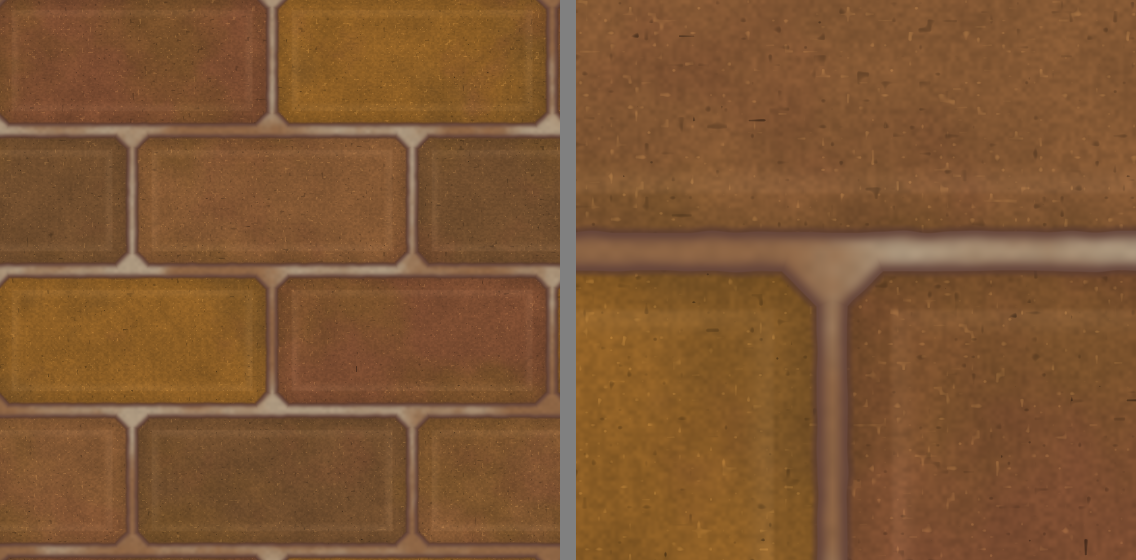
Left, the full canvas; right, a detail of the centre.
Reproduce this texture procedurally as a Shadertoy shader.

```glsl
float hash(vec2 p) {
    return fract(sin(dot(p, vec2(127.1, 311.7))) * 43758.5453);
}

// Value noise that wraps over the unit square for whole frequencies
float noise(vec2 uv, vec2 freq) {
    vec2 p = uv * freq, i = floor(p), f = fract(p);
    f = f * f * (3.0 - 2.0 * f);
    vec2 a = mod(i, freq), b = mod(i + 1.0, freq);
    return mix(mix(hash(a), hash(vec2(b.x, a.y)), f.x),
               mix(hash(vec2(a.x, b.y)), hash(b), f.x), f.y);
}

float fbm(vec2 uv, float freq) {
    float sum = 0.0, amp = 0.5;
    for (int k = 0; k < 5; k++) {
        sum += amp * noise(uv, vec2(freq));
        freq *= 2.0;
        amp *= 0.5;
    }
    return sum / 0.97;
}

// Box with its corners cut at 45 degrees
float chamferBox(vec2 p, vec2 halfSize, float cut) {
    vec2 q = abs(p) - halfSize;
    return max(max(q.x, q.y), (q.x + q.y + cut) * 0.7071);
}

vec3 brickBase(float row, float column) {
    float kind = mod(column + floor(row / 2.0), 2.0);
    vec3 warm = mix(vec3(0.545, 0.365, 0.145), vec3(0.480, 0.296, 0.190), kind);
    vec3 brown = mix(vec3(0.435, 0.300, 0.178), vec3(0.510, 0.340, 0.200), kind);
    return mix(brown, warm, mod(row, 2.0));
}

vec3 brickColor(vec2 uv, vec2 local, vec3 base) {
    // Cloudy stains in the clay
    float stain = fbm(uv + 0.37, 6.0);
    vec3 color = mix(base, vec3(0.46, 0.32, 0.155), 0.65 * smoothstep(0.42, 0.72, stain));
    color = mix(color, vec3(0.48, 0.29, 0.19), 0.35 * smoothstep(0.52, 0.75, fbm(uv + 0.71, 9.0)));
    color *= 0.91 + 0.18 * fbm(uv, 24.0);

    // Sandy grain, bright flecks and rare dark pits
    float grain = noise(uv, vec2(380.0)) + noise(uv + 0.13, vec2(230.0)) - 1.0;
    color *= 1.0 + 0.10 * grain;
    color += vec3(0.11, 0.085, 0.045) * smoothstep(0.83, 1.0, noise(uv + 0.29, vec2(270.0)));
    color *= 1.0 - 0.20 * smoothstep(0.86, 1.0, noise(uv + 0.53, vec2(190.0)));
    color *= 1.0 - 0.40 * smoothstep(0.975, 1.0, noise(uv + 0.83, vec2(120.0)));

    // Faint raised frame, crisp outside and fading inward
    vec2 inset = vec2(0.2409, 0.1133) - abs(local);
    float depth = min(inset.x - 0.003, inset.y);
    float frame = smoothstep(0.021, 0.025, depth) * (1.0 - smoothstep(0.028, 0.042, depth));
    color += vec3(0.036, 0.031, 0.026) * frame * (0.6 + 0.8 * fbm(uv + 0.19, 16.0));
    return color;
}

vec3 mortarColor(vec2 uv, float edge) {
    float cloud = fbm(uv + 0.61, 7.0);
    vec3 color = mix(vec3(0.56, 0.40, 0.27), vec3(0.68, 0.60, 0.50), smoothstep(0.36, 0.68, cloud));
    color *= 0.97 + 0.06 * noise(uv, vec2(140.0));
    // Soft purple shade beside the bricks
    float shade = exp(-pow(max(edge, 0.0) / 0.0058, 2.0));
    return mix(color, vec3(0.39, 0.265, 0.225), 0.9 * shade);
}

void mainImage(out vec4 fragColor, in vec2 fragCoord) {
    vec2 uv = fragCoord / iResolution.xy;
    float pixel = 1.0 / iResolution.y;

    // Running bond: four rows of two bricks, shifted by half a brick
    float row = floor((uv.y - 0.017) / 0.25);
    float shift = 0.236 + 0.25 * (1.0 - mod(row, 2.0));
    float column = floor((uv.x - shift) / 0.5 + 0.5);
    vec2 local = uv - vec2(shift + 0.5 * column, 0.142 + 0.25 * row);

    float edge = chamferBox(local, vec2(0.2409, 0.1133), 0.021);
    edge += 0.0016 * (noise(uv, vec2(70.0)) - 0.5);

    vec3 brick = brickColor(uv, local, brickBase(mod(row, 4.0), column));
    // Dark worn rim
    brick = mix(brick, vec3(0.38, 0.25, 0.20), 0.75 * smoothstep(-0.005, 0.0, edge));
    brick *= 1.0 - 0.06 * smoothstep(-0.022, -0.004, edge);

    float cover = 1.0 - smoothstep(-pixel, pixel, edge);
    fragColor = vec4(mix(mortarColor(uv, edge), brick, cover), 1.0);
}
```
